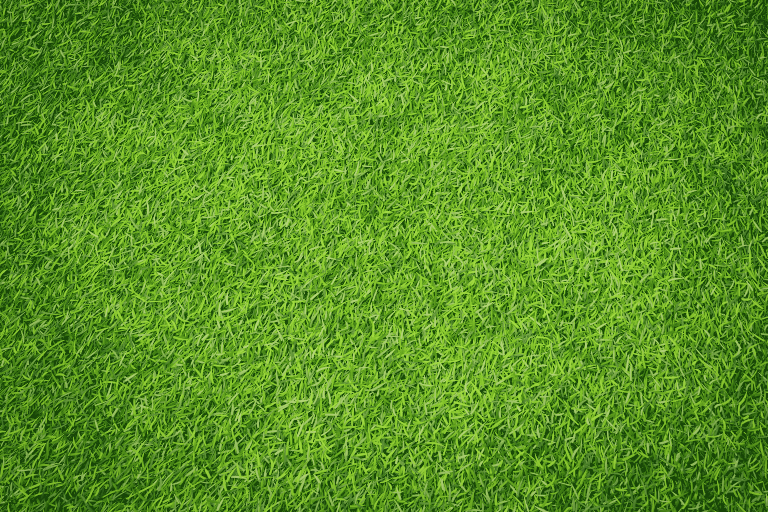
Reproduce this texture procedurally as a Shadertoy shader.

```glsl
// A sunlit lawn seen at a slant: layers of thin, slightly curved grass blades
// are scattered on jittered grids. Each blade writes a tone and a paleness,
// which a colour ramp from shaded root to sunlit tip turns into greens.

#define LAYERS 15
#define CELL 0.0215        // grid step, in canvas heights
#define BLADE_WIDTH 0.083  // half width, in cells
#define FAR_SCALE 1.42     // how much finer the far edge is
#define LEAN 1.15          // mean blade angle, radians
#define SPREAD 3.3         // range of blade angles
#define EXPOSURE 0.835
#define CONTRAST 0.92
#define SHADOW 0.13
#define PATCHES 0.42
#define VIGNETTE 0.46
#define PALE_SHARE 0.30

const vec3 ROOT   = vec3(0.10, 0.29, 0.03);
const vec3 DEEP   = vec3(0.22, 0.46, 0.065);
const vec3 LEAF   = vec3(0.36, 0.61, 0.11);
const vec3 BRIGHT = vec3(0.52, 0.77, 0.165);
const vec3 GLINT  = vec3(0.63, 0.85, 0.26);
const vec3 PALE_SHIFT = vec3(0.07, -0.02, 0.21);

vec4 hash4(vec3 p) {
    vec4 q = fract(p.xyzx * vec4(0.1031, 0.1030, 0.0973, 0.1099));
    q += dot(q, q.wzxy + 33.33);
    return fract((q.xxyz + q.yzzw) * q.zywx);
}

float valueNoise(vec2 p) {
    vec2 i = floor(p), f = fract(p);
    f = f * f * (3.0 - 2.0 * f);
    float a = hash4(vec3(i, 71.0)).x;
    float b = hash4(vec3(i + vec2(1, 0), 71.0)).x;
    float c = hash4(vec3(i + vec2(0, 1), 71.0)).x;
    float d = hash4(vec3(i + vec2(1, 1), 71.0)).x;
    return mix(mix(a, b, f.x), mix(c, d, f.x), f.y);
}

// Colour from shaded root to sunlit tip, with some blades bleached
vec3 grassColor(float tone, float pale) {
    vec3 c = mix(ROOT, DEEP, clamp(tone / 0.2, 0.0, 1.0));
    c = mix(c, LEAF, clamp((tone - 0.2) / 0.3, 0.0, 1.0));
    c = mix(c, BRIGHT, clamp((tone - 0.5) / 0.32, 0.0, 1.0));
    c = mix(c, GLINT, clamp((tone - 0.85) / 0.4, 0.0, 1.0));
    return c + pale * PALE_SHIFT * clamp(tone + 0.08, 0.0, 1.0);
}

// Lays the blade of one cell over the tone (x) and paleness (y) below it
void layBlade(inout vec2 grass, vec2 g, vec2 cell, float layer, float light, float px) {
    vec4 place = hash4(vec3(cell + 200.0, layer * 7.0 + 3.0));
    vec4 look = hash4(vec3(cell + 350.0, layer * 5.0 + 11.0));
    float height = layer / float(LAYERS - 1);

    // Blade frame: x along the axis, y across it
    float angle = LEAN + SPREAD * (0.5 * (place.z + look.w) - 0.5);
    vec2 axis = vec2(cos(angle), sin(angle));
    vec2 d = g - cell - place.xy;
    vec2 q = vec2(dot(d, axis), dot(d, vec2(-axis.y, axis.x)));

    float halfLength = mix(0.35, 0.9, place.w);
    float s = clamp(q.x / halfLength, -1.0, 1.0);
    q.y -= (look.x - 0.5) * 0.26 * (s * s - 0.35);
    float width = BLADE_WIDTH * mix(0.65, 1.35, look.y);
    width *= 1.0 - 0.7 * smoothstep(0.0, 1.0, s);

    float ends = clamp(0.5 + (halfLength - abs(q.x)) / px, 0.0, 1.0);
    float cover = ends * clamp(0.5 + (width - abs(q.y)) / px, 0.0, 1.0);
    float shade = ends * (1.0 - smoothstep(width, 2.6 * width + px, abs(q.y + width)));

    // Tone: random per blade, lighter when high, at the tip and on one side
    float tone = light + CONTRAST * (look.z - 0.5) + 0.4 * (height - 0.75);
    tone += 0.08 * s + 0.05 * clamp(q.y / width, -1.0, 1.0);
    float pale = step(1.0 - PALE_SHARE, fract(look.x * 17.0 + place.w * 5.0));

    grass.x = max(grass.x - SHADOW * shade, -0.05);
    grass = mix(grass, vec2(tone, pale), cover);
}

void mainImage(out vec4 fragColor, in vec2 fragCoord) {
    vec2 uv = fragCoord / iResolution.xy;
    float aspect = iResolution.x / iResolution.y;

    // Slanted ground: the grid tightens toward the top
    float scale = mix(1.0, FAR_SCALE, uv.y);
    vec2 ground = vec2((uv.x - 0.5) * aspect * scale,
                       uv.y + 0.5 * (FAR_SCALE - 1.0) * uv.y * uv.y);
    float px = scale / (iResolution.y * CELL);

    // Broad light: tufts, soft patches and darker corners
    float patches = 0.4 * valueNoise(ground * 7.0 + 9.0)
                  + 0.3 * valueNoise(ground * 17.0 + 40.0)
                  + 0.3 * valueNoise(ground * 36.0 + 90.0);
    float radius = length((uv - vec2(0.5, 0.53)) * vec2(1.0, 0.85));
    float corner = smoothstep(0.22, 0.75, radius);
    float light = EXPOSURE + PATCHES * (patches - 0.5) - VIGNETTE * corner;

    vec2 grass = vec2(0.1, 0.0);
    for (int i = 0; i < LAYERS; i++) {
        float layer = float(i);
        vec2 g = ground / CELL + hash4(vec3(layer, 4.0, 9.0)).xy * 30.0;
        vec2 base = floor(g);
        for (int y = -1; y <= 1; y++)
            for (int x = -1; x <= 1; x++)
                layBlade(grass, g, base + vec2(x, y), layer, light, px);
    }

    vec3 col = grassColor(grass.x, grass.y) * (1.0 - 0.08 * corner);
    fragColor = vec4(clamp(col, 0.0, 1.0), 1.0);
}
```
